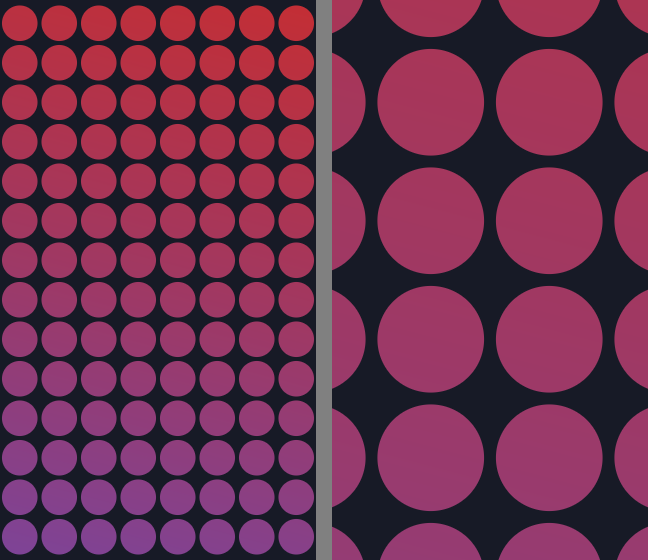
Left: the whole. Right: its middle third, enlarged.
Write a WebGL 2 fragment shader that draws this pattern.

```glsl
#version 300 es
precision highp float;
// Grid of flat discs on a dark ground, tinted by one slanted violet-to-red gradient.

#define COLUMNS 8.0
#define ROWS 14.0
#define DISC_RADIUS 0.45      // in cells
#define GRADIENT_SLANT 0.13   // share of the gradient that runs across
#define GROUND vec3(0.092, 0.102, 0.150)
#define VIOLET vec3(0.490, 0.265, 0.595)
#define ROSE vec3(0.628, 0.220, 0.385)
#define RED vec3(0.768, 0.180, 0.203)

uniform vec2 u_resolution;
out vec4 fragColor;

// Three-stop blend from lower left to upper right
vec3 discTint(vec2 uv) {
    float t = mix(uv.y, uv.x, GRADIENT_SLANT);
    vec3 lower = mix(VIOLET, ROSE, clamp(t * 2.0, 0.0, 1.0));
    return mix(lower, RED, clamp(t * 2.0 - 1.0, 0.0, 1.0));
}

// Coverage of the disc in the current cell; the grid is centred on the canvas
float discMask(vec2 grid, float pixel) {
    float edge = length(fract(grid) - 0.5) - DISC_RADIUS;
    float disc = clamp(0.5 - edge / pixel, 0.0, 1.0);
    float insideRows = step(abs(grid.y), 0.5 * ROWS);
    return disc * insideRows;
}

void main() {
    vec2 uv = gl_FragCoord.xy / u_resolution;
    float pixel = COLUMNS / u_resolution.x;   // one pixel, in cells
    vec2 grid = (gl_FragCoord.xy - 0.5 * u_resolution) * pixel;

    vec3 color = mix(GROUND, discTint(uv), discMask(grid, pixel));
    fragColor = vec4(color, 1.0);
}
```
